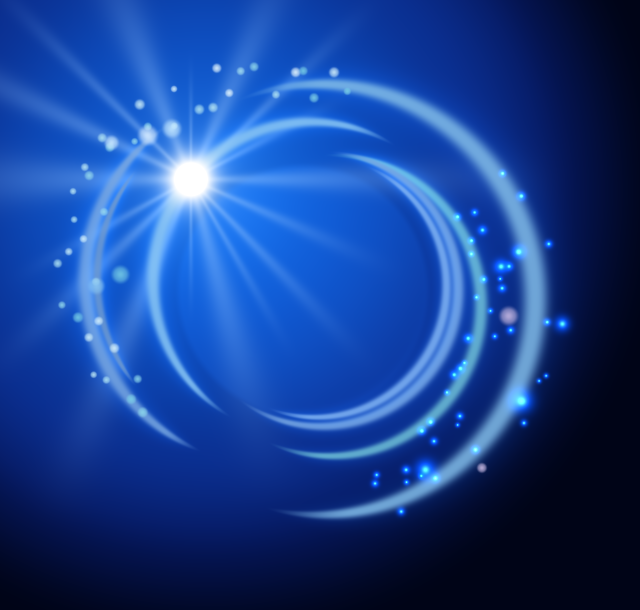
This background is drawn by a Shadertoy shader. Its source:

```glsl
// A starburst shines on glowing crescent rings over a deep blue radial gradient.
// Rings are tapered circular arcs, beams are soft wedges, and sparks are hashed
// along two curved bands. Lengths are in canvas heights, with y pointing down.

const vec2 STAR = vec2(0.313, 0.294);
const vec3 ICE = vec3(0.53, 0.77, 0.95);
const vec3 AQUA = vec3(0.46, 0.80, 0.90);
const vec3 PALE = vec3(0.50, 0.70, 0.95);

float hash(float n) { return fract(sin(n * 127.1) * 43758.5453); }

vec2 polar(float degrees) { return vec2(cos(radians(degrees)), sin(radians(degrees))); }

vec3 backdrop(vec2 p) {
    float d = length(p - vec2(0.34, 0.313));
    vec3 col = mix(vec3(0.07, 0.43, 0.91), vec3(0.05, 0.31, 0.76), smoothstep(0.0, 0.27, d));
    col = mix(col, vec3(0.04, 0.18, 0.56), smoothstep(0.20, 0.48, d));
    col = mix(col, vec3(0.02, 0.09, 0.36), smoothstep(0.43, 0.62, d));
    col = mix(col, vec3(0.0, 0.015, 0.09), smoothstep(0.54, 0.76, d));
    // Faint bright disc inside the rings
    float disc = smoothstep(0.212, 0.198, length(p - vec2(0.497, 0.477)));
    return col + disc * vec3(0.01, 0.035, 0.06);
}

// Soft wedge leaving the star; spread is its half width per unit of length
float beam(vec2 d, float degrees, float spread, float reach) {
    vec2 dir = polar(degrees);
    float along = dot(d, dir);
    float across = dir.x * d.y - dir.y * d.x;
    float width = spread * max(along, 0.0) + 0.002;
    return exp(-across * across / (width * width))
         * smoothstep(0.0, 0.02, along) * (1.0 - smoothstep(0.0, reach, along));
}

// Tapered arc around a middle angle, with a dim halo
void ring(inout vec3 col, vec2 p, vec2 centre, float radius, float middle,
          float halfSpan, float width, vec3 tint) {
    vec2 d = p - centre;
    float angle = mod(degrees(atan(d.y, d.x)) - middle + 180.0, 360.0) - 180.0;
    float taper = max(1.0 - pow(angle / halfSpan, 2.0), 0.0);
    float fade = smoothstep(0.0, 0.4, taper);
    float across = (length(d) - radius) / (width * taper + 0.0015);
    float halo = exp(-across * across * 0.16) * fade;
    float body = exp(-pow(abs(across), 2.6)) * fade;
    col += halo * vec3(0.01, 0.06, 0.11);
    col = mix(col, tint, body * 0.85);
}

// Pale round orb with a soft rim
void orb(inout vec3 col, vec2 p, vec2 centre, float radius, vec3 tint) {
    float d = length(p - centre) / radius;
    float light = 0.45 * (1.0 - smoothstep(0.55, 1.1, d)) + 0.4 * exp(-3.0 * d * d);
    col = mix(col, tint, light);
}

// Blue spark with a bright cyan heart
void spark(inout vec3 col, vec2 p, vec2 centre, float radius) {
    float d = length(p - centre) / radius;
    col += vec3(0.0, 0.28, 0.85) * exp(-2.5 * d * d);
    col += vec3(0.35, 0.65, 0.4) * exp(-18.0 * d * d);
}

void mainImage(out vec4 fragColor, in vec2 fragCoord) {
    vec2 p = vec2(fragCoord.x, iResolution.y - fragCoord.y) / iResolution.y;
    vec2 d = p - STAR;
    vec3 col = backdrop(p);

    // Beams: angle in degrees, spread, reach
    vec3 beams[15] = vec3[15](
        vec3(180.0, 0.13, 0.60), vec3(-154.0, 0.065, 0.65), vec3(-135.5, 0.035, 0.52),
        vec3(-111.5, 0.11, 0.55), vec3(-66.0, 0.10, 0.50), vec3(-44.0, 0.04, 0.46),
        vec3(-28.0, 0.04, 0.32), vec3(0.0, 0.075, 0.65), vec3(24.0, 0.045, 0.40),
        vec3(46.0, 0.04, 0.46), vec3(60.0, 0.03, 0.36), vec3(75.0, 0.10, 0.58),
        vec3(112.6, 0.08, 0.64), vec3(136.0, 0.055, 0.50), vec3(150.5, 0.04, 0.36));
    float rays = 0.0;
    for (int i = 0; i < 15; i++) rays += beam(d, beams[i].x, beams[i].y, beams[i].z);
    rays += beam(d, 90.0, 0.012, 0.25) + beam(d, -90.0, 0.012, 0.22);
    col = mix(col, vec3(0.60, 0.78, 1.0), min(rays * 0.42, 0.85));

    // Crescent rings, left side then right side
    ring(col, p, vec2(0.445, 0.458), 0.3045, 174.0, 62.0, 0.012, PALE * 0.92);
    ring(col, p, vec2(0.436, 0.456), 0.2766, 180.0, 40.0, 0.006, PALE * 0.85);
    ring(col, p, vec2(0.511, 0.460), 0.2600, 211.0, 91.0, 0.011, ICE);
    ring(col, p, vec2(0.5245, 0.491), 0.353, -4.0, 109.0, 0.019, ICE * 0.95);
    ring(col, p, vec2(0.542, 0.501), 0.2466, 11.0, 104.0, 0.010, AQUA * 0.93);
    ring(col, p, vec2(0.526, 0.474), 0.2250, 20.0, 107.0, 0.009, PALE * 0.93);
    ring(col, p, vec2(0.518, 0.470), 0.2140, 22.0, 90.0, 0.007, PALE);

    // Scattered dots: pale ones to the upper left, blue sparks to the right
    for (int i = 0; i < 38; i++) {
        float n = float(i);
        float leftAngle = 129.0 + 168.0 * (n + hash(n + 1.0)) / 38.0;
        float leftRadius = mix(0.27, 0.345, hash(n + 51.0));
        orb(col, p, vec2(0.436, 0.436) + leftRadius * polar(leftAngle),
            mix(0.006, 0.0095, hash(n + 101.0)), mix(AQUA, vec3(0.9, 0.97, 1.0), hash(n + 151.0)));
        float rightAngle = -36.0 + 111.0 * (n + hash(n + 201.0)) / 38.0;
        float rightRadius = mix(0.25, 0.405, pow(hash(n + 251.0), 1.3));
        spark(col, p, vec2(0.5245, 0.491) + rightRadius * polar(rightAngle),
              mix(0.006, 0.011, hash(n + 301.0)));
    }

    // Larger accents
    orb(col, p, vec2(0.2425, 0.222), 0.018, vec3(0.85, 0.93, 1.0));
    orb(col, p, vec2(0.282, 0.211), 0.017, vec3(0.75, 0.90, 1.0));
    orb(col, p, vec2(0.183, 0.234), 0.013, vec3(0.80, 0.92, 1.0));
    orb(col, p, vec2(0.1975, 0.450), 0.016, AQUA);
    orb(col, p, vec2(0.158, 0.469), 0.015, ICE);
    orb(col, p, vec2(0.834, 0.518), 0.017, vec3(0.80, 0.74, 0.90));
    orb(col, p, vec2(0.790, 0.767), 0.009, vec3(0.80, 0.74, 0.90));
    spark(col, p, vec2(0.856, 0.658), 0.028);
    spark(col, p, vec2(0.6975, 0.770), 0.025);
    spark(col, p, vec2(0.922, 0.531), 0.019);
    spark(col, p, vec2(0.8215, 0.437), 0.017);
    spark(col, p, vec2(0.850, 0.413), 0.016);

    // Star core and glow
    float r = length(d);
    float glow = 1.3 * exp(-r * r / 0.0014) + 0.4 * exp(-r / 0.05);
    col = mix(col, vec3(1.0), min(glow, 1.0));
    fragColor = vec4(clamp(col, 0.0, 1.0), 1.0);
}
```
